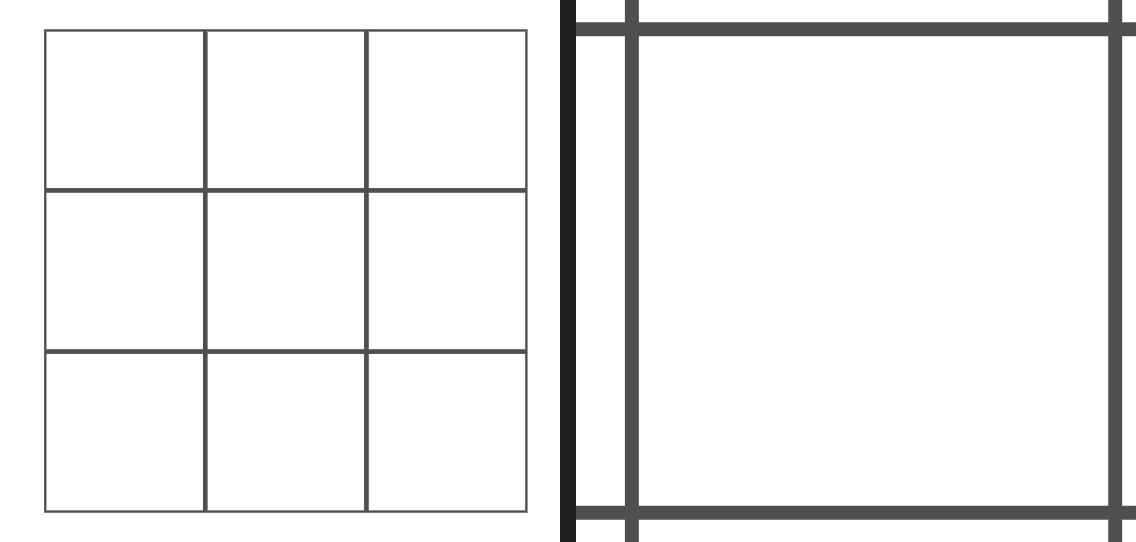
Left, the full canvas; right, a detail of the centre.
Give the GLSL for this pattern, as a WebGL 2 fragment shader.

```glsl
#version 300 es
precision highp float;
// A three by three grid of plain square cells on white. Each cell has a thin
// grey border just inside its edge, so neighbouring borders join into lines
// twice as thick as the outer frame. Lengths are fractions of canvas height.

uniform vec2 u_resolution;
out vec4 outColor;

const float CELLS = 3.0;                         // repeats across and down
const float CELL_SIZE = 0.2973;                  // side of one square cell
const float BORDER = 0.0043;                     // border width of one cell
const float EDGE_SOFTNESS = 1.2;                 // edge blend, in pixels
const vec2 GRID_OFFSET = vec2(0.0108, 0.0);      // grid centre from canvas centre
const vec3 PAPER = vec3(1.0);
const vec3 INK = vec3(0.31);

// Signed distance to an axis-aligned square with mitred corners
float squareDistance(vec2 p, float halfSide) {
    vec2 d = abs(p) - halfSide;
    return max(d.x, d.y);
}

// Smooth coverage: 1 inside the shape, 0 outside
float coverage(float distanceToEdge, float blend) {
    return 1.0 - smoothstep(-0.5 * blend, 0.5 * blend, distanceToEdge);
}

void main() {
    vec2 p = (gl_FragCoord.xy - 0.5 * u_resolution) / u_resolution.y - GRID_OFFSET;
    float blend = EDGE_SOFTNESS / u_resolution.y;

    // Position relative to the centre of the nearest cell
    vec2 gridPos = p / CELL_SIZE + 0.5 * CELLS;
    vec2 cellIndex = clamp(floor(gridPos), 0.0, CELLS - 1.0);
    vec2 local = (gridPos - cellIndex - 0.5) * CELL_SIZE;

    // Ink fills the whole grid except the open middle of each cell
    float grid = coverage(squareDistance(p, 0.5 * CELLS * CELL_SIZE), blend);
    float opening = coverage(squareDistance(local, 0.5 * CELL_SIZE - BORDER), blend);
    float ink = grid * (1.0 - opening);

    outColor = vec4(mix(PAPER, INK, ink), 1.0);
}
```
